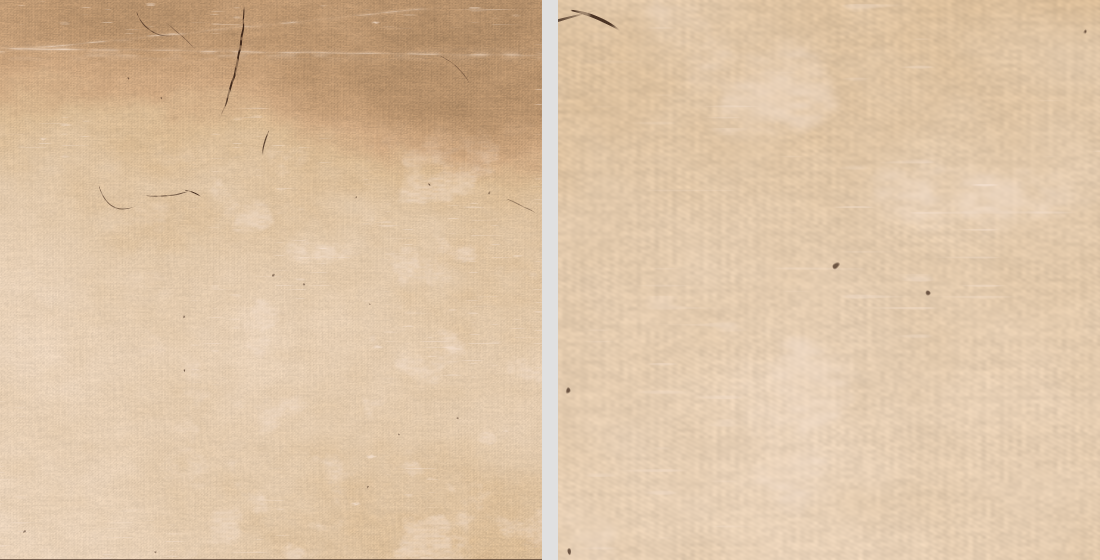
Left: the whole. Right: its middle third, enlarged.
Reproduce this texture procedurally as a Shadertoy shader.

```glsl
#define WEAVE_FREQ 185.0
#define WEAVE_DEPTH 0.022
#define THREAD_FREQ 330.0
#define THREAD_DEPTH 0.060
#define GRAIN_DEPTH 0.085
#define STAIN_DEPTH 1.5
#define SCUFF_AMOUNT 0.45
#define SPECK_GRID 13.0
#define INK vec3(0.23, 0.14, 0.09)
#define PALE vec3(0.95, 0.87, 0.80)
#define HAIRS 9

float hash(vec2 p) {
    return fract(sin(dot(p, vec2(127.1, 311.7))) * 43758.5453);
}

float noise(vec2 p) {
    vec2 i = floor(p), f = fract(p);
    f = f * f * (3.0 - 2.0 * f);
    return mix(mix(hash(i), hash(i + vec2(1, 0)), f.x),
               mix(hash(i + vec2(0, 1)), hash(i + vec2(1, 1)), f.x), f.y);
}

float fbm(vec2 p) {
    float sum = 0.0, amp = 0.5;
    for (int i = 0; i < 5; i++) {
        sum += amp * noise(p);
        p = mat2(1.6, 1.2, -1.2, 1.6) * p + 7.3;
        amp *= 0.5;
    }
    return sum / 0.97;
}

// Tan ramp: 0 is the darkest brown, 5 the lightest cream
vec3 linen(float tone) {
    vec3 c = mix(vec3(0.66, 0.52, 0.38), vec3(0.74, 0.59, 0.44), clamp(tone, -0.4, 1.0));
    c = mix(c, vec3(0.81, 0.66, 0.51), clamp(tone - 1.0, 0.0, 1.0));
    c = mix(c, vec3(0.85, 0.73, 0.58), clamp(tone - 2.0, 0.0, 1.0));
    c = mix(c, vec3(0.88, 0.78, 0.66), clamp(tone - 3.0, 0.0, 1.0));
    return mix(c, vec3(0.91, 0.82, 0.72), clamp(tone - 4.0, 0.0, 1.3));
}

// Broad fading: dark top, deeper on the right, and a warm lower right corner
float fading(vec2 p) {
    float right = smoothstep(0.3, 0.85, p.x);
    float depth = 1.0 - p.y - 0.15 * right;
    float tone = 1.0 + 2.5 * smoothstep(0.02, 0.28, depth) + 1.15 * smoothstep(0.2, 0.65, depth);
    tone -= 0.6 * right * smoothstep(0.65, 0.85, p.y);
    tone += 0.45 * (1.0 - smoothstep(0.0, 0.4, p.x)) * (1.0 - smoothstep(0.5, 0.9, p.y));
    vec2 corner = (p - vec2(0.85, -0.02)) / vec2(0.34, 0.2);
    tone -= 1.8 * exp(-dot(corner, corner));
    tone += STAIN_DEPTH * (fbm(p * vec2(4.0, 5.0) + 3.0) - 0.5);
    return tone + 0.9 * (fbm(p * vec2(22.0, 30.0) + 11.0) - 0.5);
}

// Bowed, tapering, unevenly inked fibre from ends.xy to ends.zw
float hair(vec2 p, vec4 ends, float bow, float width, float px) {
    vec2 d = ends.zw - ends.xy, q = p - ends.xy;
    float len = length(d);
    vec2 dir = d / len;
    float t = dot(q, dir) / len;
    float slope = 4.0 * bow * (1.0 - 2.0 * t) / len;
    float off = dot(q, vec2(-dir.y, dir.x)) - 4.0 * bow * t * (1.0 - t);
    off += 0.002 * (noise(p * 60.0) - 0.5);
    float taper = smoothstep(0.0, 0.3, t) * (1.0 - smoothstep(0.6, 1.0, t));
    float radius = width * (0.45 + 0.55 * taper);
    float cover = clamp((radius - abs(off) / sqrt(1.0 + slope * slope)) / px + 0.5, 0.0, 1.0);
    float inked = 0.45 + 0.55 * smoothstep(0.2, 0.5, noise(p * 130.0));
    return cover * inked * smoothstep(0.0, 0.05, t) * (1.0 - smoothstep(0.75, 1.0, t));
}

// One random ragged spot per grid cell, kept by chance
float spots(vec2 p, float grid, float chance, vec2 size, float seed, float px) {
    vec2 cell = floor(p * grid) + seed;
    vec2 centre = 0.25 + 0.5 * vec2(hash(cell + 5.1), hash(cell + 9.7));
    vec2 q = (fract(p * grid) - centre) / grid + 0.003 * (noise(p * 220.0) - 0.5);
    vec2 radius = size * (0.5 + hash(cell + 2.3));
    float edge = (length(q / radius) - 1.0) * min(radius.x, radius.y);
    return step(hash(cell), chance) * (1.0 - smoothstep(-px, px, edge));
}

void mainImage(out vec4 fragColor, in vec2 fragCoord) {
    vec2 p = fragCoord / iResolution.y;
    float px = 1.0 / iResolution.y;
    float tone = fading(p);
    vec3 color = linen(tone);

    // Cloth: diagonal weave, short broken threads and fine grain
    float weft = 0.5 * (noise(p * vec2(24.0, THREAD_FREQ)) + noise(p * vec2(55.0, 400.0) + 17.0));
    float warp = noise(p * vec2(THREAD_FREQ, 30.0) + 40.0);
    float weave = sin(6.2832 * WEAVE_FREQ * (p.x + p.y)) * sin(6.2832 * WEAVE_FREQ * p.y);
    float cloth = THREAD_DEPTH * (weft - 0.5) + 0.3 * THREAD_DEPTH * (warp - 0.5);
    cloth += WEAVE_DEPTH * weave * (0.4 + noise(p * 40.0));
    cloth += GRAIN_DEPTH * (noise(p * vec2(380.0, 470.0)) - 0.5);
    color *= 1.0 + cloth * mix(1.5, 0.75, clamp(tone / 4.0, 0.0, 1.0));

    // Worn patches and thin pale dashes along the threads
    float worn = smoothstep(0.1, 0.5, p.x) * (1.0 - smoothstep(0.65, 0.8, p.y));
    float wear = smoothstep(0.56, 0.72, fbm(p * vec2(15.0, 18.0) + 21.0)) * worn;
    wear *= 0.4 + 0.9 * noise(p * vec2(90.0, 260.0));
    float dashes = smoothstep(0.84, 0.97, noise(p * vec2(26.0, 300.0) + 8.0));
    float patches = smoothstep(0.45, 0.75, noise(p * 8.0 + 2.0));
    float pale = SCUFF_AMOUNT * (wear + dashes * patches);

    // Broken folds across the top
    float rub = smoothstep(0.3, 0.8, noise(p * vec2(35.0, 160.0) + 4.0));
    float fold = abs(p.y - 0.914 + 0.014 * p.x + 0.002 * (noise(p * 25.0) - 0.5));
    float rise = abs(p.y - 0.908 - 0.1 * p.x + 0.003 * (noise(p * 18.0) - 0.5));
    float bright = smoothstep(0.0, 0.06, p.x) * (1.0 - smoothstep(0.11, 0.16, p.x));
    pale += exp(-fold / 0.0016) * (0.15 + 0.35 * rub + 0.6 * bright);
    pale += 0.2 * exp(-abs(p.y - 0.901) / 0.006) * rub;
    pale += exp(-rise / 0.0015) * (0.08 + 0.5 * rub) * (1.0 - smoothstep(0.7, 0.85, p.x));
    pale += 0.8 * spots(p, 7.0, 0.12, vec2(0.005, 0.0018), 31.0, px);
    color = mix(color, PALE, clamp(pale, 0.0, 0.9));

    // Dark fibres: end points, then bow, width and strength
    vec4 ends[HAIRS] = vec4[HAIRS](
        vec4(0.437, 0.99, 0.39, 0.78), vec4(0.243, 0.98, 0.32, 0.937),
        vec4(0.480, 0.768, 0.469, 0.72), vec4(0.176, 0.67, 0.250, 0.635),
        vec4(0.260, 0.650, 0.347, 0.662), vec4(0.33, 0.661, 0.36, 0.648),
        vec4(0.295, 0.96, 0.35, 0.91), vec4(0.785, 0.90, 0.84, 0.845),
        vec4(0.905, 0.645, 0.96, 0.617));
    vec3 shape[HAIRS] = vec3[HAIRS](
        vec3(0.009, 0.0018, 0.95), vec3(-0.018, 0.0008, 0.75), vec3(-0.002, 0.0010, 0.8),
        vec3(-0.024, 0.0008, 0.65), vec3(-0.005, 0.0009, 0.75), vec3(0.002, 0.0010, 0.9),
        vec3(0.002, 0.0006, 0.5), vec3(0.008, 0.0007, 0.45), vec3(0.001, 0.0007, 0.5));
    float dark = 0.0;
    for (int i = 0; i < HAIRS; i++)
        dark = max(dark, shape[i].z * hair(p, ends[i], shape[i].x, shape[i].y, px));

    // Specks, and a dark rim at the foot
    for (int i = 0; i < 2; i++)
        dark = max(dark, 0.7 * spots(p, SPECK_GRID + 6.0 * float(i), 0.035,
                                     vec2(0.0012, 0.0015), 13.0 * float(i), px));
    dark = max(dark, 0.65 * (1.0 - smoothstep(0.0008, 0.0028, p.y)));
    fragColor = vec4(mix(color, INK, dark), 1.0);
}
```
